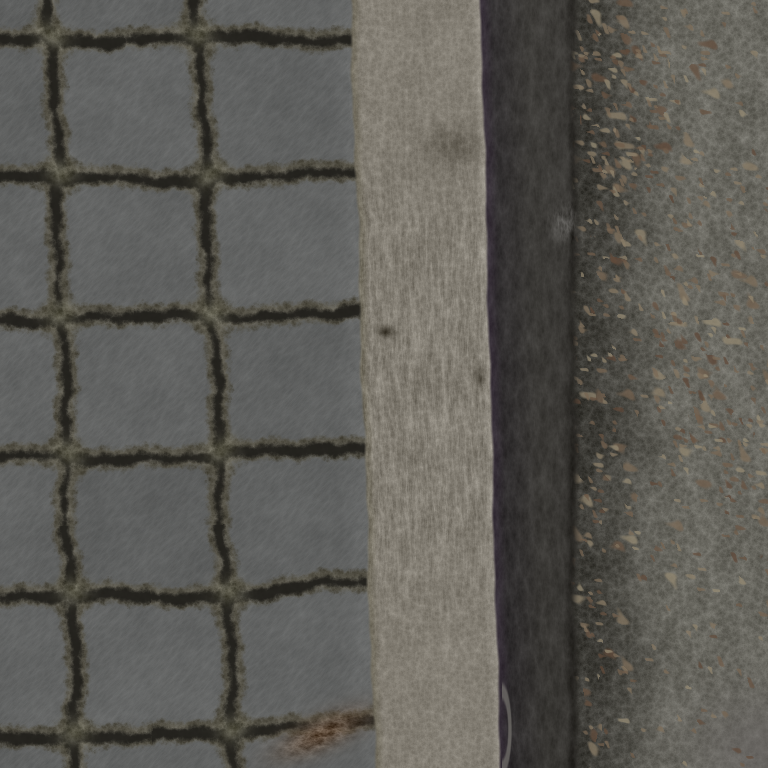
This texture is drawn by a Shadertoy shader. Its source:

```glsl
float hash(vec2 p) {
    vec3 q = fract(vec3(p.xyx) * 0.1031);
    q += dot(q, q.yzx + 33.33);
    return fract((q.x + q.y) * q.z);
}

// Returns distance to the nearest feature point and that point's random id.
vec2 cellular(vec2 p) {
    vec2 cell = floor(p);
    vec2 best = vec2(9.0, 0.0);
    for (int j = -1; j <= 1; j++)
    for (int i = -1; i <= 1; i++) {
        vec2 c = cell + vec2(i, j);
        vec2 offset = c + vec2(hash(c), hash(c + 57.0)) - p;
        float d = length(offset);
        if (d < best.x) best = vec2(d, hash(c + 113.0));
    }
    return best;
}

// Layered cellular grain, centred near zero.
float grain(vec2 p) {
    float sum = 0.0, amp = 0.5;
    for (int i = 0; i < 4; i++) {
        sum += amp * (cellular(p).x - 0.45);
        p = mat2(1.6, 1.2, -1.2, 1.6) * p + 17.0;
        amp *= 0.65;
    }
    return sum;
}

float wobble(float t, float seed) {
    return 0.5 * sin(t * 19.0 + seed * 2.4) + 0.3 * sin(t * 47.0 + seed * 4.1)
         + 0.2 * sin(t * 113.0 + seed);
}

float smoothMin(float a, float b, float k) {
    float h = max(k - abs(a - b), 0.0) / k;
    return min(a, b) - h * h * k * 0.25;
}

float blob(vec2 p, vec2 centre, vec2 radius) {
    vec2 q = (p - centre) / radius;
    return exp(-dot(q, q));
}

vec3 paving(vec2 p, float curbEdge) {
    float down = 1.0 - p.y;
    // Rows bend upward as they approach the curb.
    float bend = 0.022 * smoothstep(0.24, 0.47, p.x) * down;
    float v = (p.y - 0.043 - bend) / 0.1815;
    float row = round(v);
    float dy = (v - row) * 0.1815 + 0.006 * wobble(p.x, row);
    // Columns drift to the right toward the bottom.
    float pitch = 0.19 + 0.016 * down;
    float u = (p.x - 0.066 - 0.034 * down - 0.007 * wobble(p.y, 2.0)) / pitch;
    float column = clamp(round(u), 0.0, 1.0);
    float dx = (u - column) * pitch;
    float rough = grain(p * 55.0);
    float fringe = smoothMin(abs(dx), abs(dy), 0.022) + 0.012 * rough;
    float core = smoothMin(abs(dx) + 0.001, abs(dy + 0.002), 0.012) + 0.008 * rough;
    float width = 0.0065 + 0.0025 * wobble(p.x + p.y * 0.7, row + column);

    // Stone faces with cloudy tone and diagonal tool marks.
    vec2 diagonal = vec2(p.x + p.y, p.y - p.x);
    float tone = 0.025 * (hash(vec2(floor(u), floor(v)) + 20.0) - 0.5);
    tone += 0.055 * grain(p * 11.0) + 0.07 * grain(diagonal * vec2(120.0, 35.0).yx);
    vec3 col = vec3(0.38, 0.385, 0.382) + tone;
    col += 0.05 * smoothstep(0.035, 0.0, curbEdge - p.x) * (0.5 + rough);

    // Mossy soil around a dark gap, with pale grit at the crossings.
    vec3 soil = vec3(0.33, 0.315, 0.265) + 0.28 * rough;
    col = mix(col, soil, 0.85 * smoothstep(0.018, 0.009, fringe));
    col = mix(col, vec3(0.12, 0.115, 0.10), 0.9 * smoothstep(width + 0.004, width - 0.004, core));
    float crossing = blob(vec2(dx, dy), vec2(0.002, 0.004), vec2(0.019, 0.016));
    col = mix(col, vec3(0.42, 0.41, 0.34) + 0.45 * rough, 0.75 * crossing);
    return col;
}

vec3 curbTop(vec2 p, float fromLeft, float toRight) {
    float streaks = grain(vec2(fromLeft * 130.0, p.y * 18.0));
    float fine = grain(p * 110.0);
    float worn = smoothstep(0.12, 0.35, p.y) * smoothstep(0.9, 0.6, p.y);
    vec3 col = vec3(0.515, 0.495, 0.455) + 0.16 * streaks * (0.4 + worn) + 0.15 * fine;
    col += 0.07 * grain(p * 14.0);
    col += 0.07 * smoothstep(0.014, 0.0, toRight);
    col -= vec3(0.06, 0.06, 0.075) * smoothstep(0.014, 0.0, fromLeft);
    col -= 0.11 * blob(p, vec2(0.592, 0.81), vec2(0.035, 0.025));
    col -= 0.27 * blob(p, vec2(0.503, 0.568), vec2(0.010, 0.007));
    col -= 0.16 * blob(p, vec2(0.625, 0.508), vec2(0.007, 0.010));
    return col;
}

vec3 curbFace(vec2 p, float fromEdge) {
    float rough = grain(vec2(p.x * 65.0, p.y * 25.0));
    vec3 col = mix(vec3(0.185, 0.175, 0.18), vec3(0.235, 0.228, 0.215), smoothstep(0.0, 0.07, fromEdge));
    col += 0.12 * rough + 0.04 * grain(p * 120.0) + 0.025 * (p.y - 0.5);
    col += vec3(0.035, 0.015, 0.045) * smoothstep(0.018, 0.0, fromEdge);
    col -= 0.08 * blob(p, vec2(0.747, p.y), vec2(0.008, 1.0));
    col += 0.22 * blob(p, vec2(0.737, 0.71), vec2(0.017, 0.020)) * (0.6 + 2.0 * rough);
    return col;
}

vec3 road(vec2 p) {
    float rise = smoothstep(0.745, 0.89, p.x + 0.018 * wobble(p.y, 1.0));
    vec3 col = mix(vec3(0.235, 0.23, 0.21), vec3(0.415, 0.41, 0.38), rise);
    col += 0.12 * grain(p * vec2(24.0, 13.0)) + 0.20 * grain(p * 95.0);
    col = mix(col, vec3(0.41, 0.395, 0.39), 0.6 * blob(p, vec2(1.0, 0.02), vec2(0.10, 0.08)));
    // Scattered chips and leaf fragments in three sizes.
    for (int i = 0; i < 3; i++) {
        float size = 42.0 + 27.0 * float(i);
        vec2 q = mat2(0.8, 0.6, -0.6, 0.8) * p * size * vec2(0.8, 1.25) + float(i) * 31.0;
        vec2 chip = cellular(q + 0.15 * sin(q.yx * 5.0));
        float litter = blob(p, vec2(0.81, 0.86), vec2(0.07, 0.18))
                     + blob(p, vec2(0.94, 0.52), vec2(0.07, 0.18))
                     + 0.55 * blob(p, vec2(0.77, 0.30), vec2(0.035, 0.4));
        float present = step(0.94 - 0.27 * min(litter, 1.0), chip.y);
        float kind = fract(chip.y * 71.0);
        vec3 tint = mix(vec3(0.36, 0.27, 0.21), vec3(0.59, 0.55, 0.46), kind);
        col = mix(col, tint, 0.75 * present * smoothstep(0.42, 0.18, chip.x));
    }
    return col;
}

void mainImage(out vec4 fragColor, in vec2 fragCoord) {
    vec2 p = fragCoord / iResolution.xy;
    float soft = max(0.0025, 1.0 / iResolution.y);
    float left = mix(0.488, 0.456, p.y) + 0.003 * wobble(p.y, 3.0);
    float right = mix(0.651, 0.626, p.y) + 0.002 * wobble(p.y, 5.0);

    // Surfaces from left to right.
    vec3 col = paving(p, left);
    float leaf = blob(p, vec2(0.42, 0.045 + 0.4 * (p.x - 0.42)), vec2(0.055, 0.022));
    col = mix(col, vec3(0.40, 0.32, 0.25) + 0.6 * grain(p * vec2(45.0, 80.0)), 0.9 * leaf);
    col = mix(col, curbTop(p, p.x - left, right - p.x), smoothstep(-soft, soft, p.x - left));
    col = mix(col, curbFace(p, p.x - right), smoothstep(-soft, soft, p.x - right));
    col = mix(col, road(p), smoothstep(0.743, 0.758, p.x + 0.004 * wobble(p.y, 4.0)));

    // Pale loop at the foot of the curb.
    float loop = abs(length((p - vec2(0.653, 0.05)) / vec2(0.011, 0.05)) - 1.0);
    col = mix(col, vec3(0.46, 0.45, 0.43), 0.7 * smoothstep(0.3, 0.1, loop) * step(0.653, p.x));
    fragColor = vec4(clamp(col, 0.0, 1.0), 1.0);
}
```
